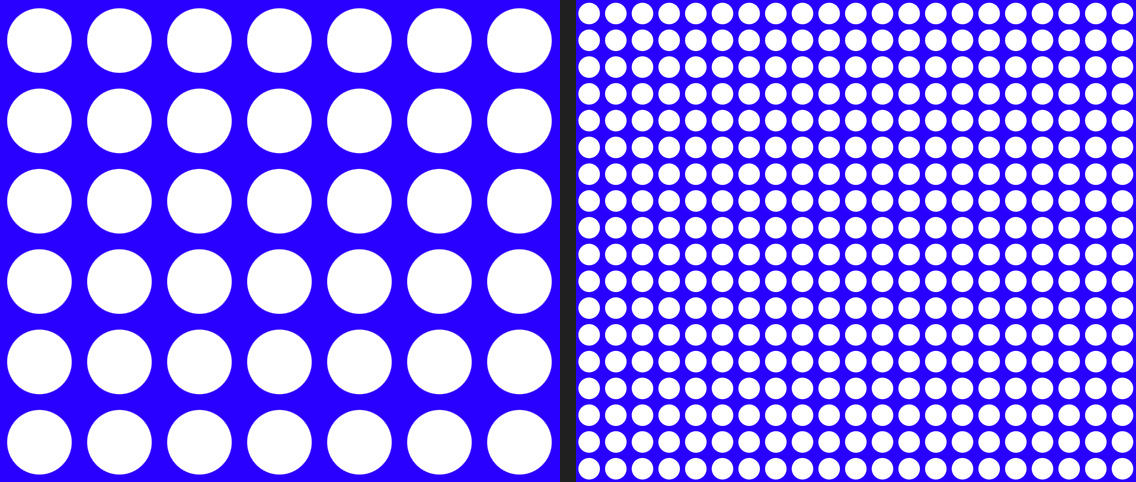
Left: one tile. Right: repeated 3 by 3.
A Shadertoy shader for this pattern:

```glsl
// Polka dots: a square grid of crisp white discs on a vivid blue ground.
// The canvas is split into whole cells with fract, and each cell draws
// one disc from a circle distance function, so the tile wraps seamlessly.

const vec2 REPEATS = vec2(7.0, 6.0);          // cells across and down
const vec2 GRID_SHIFT = vec2(-0.007, -0.005); // nudge, in cells
const float DOT_RADIUS = 0.067;               // in canvas heights
const vec3 BLUE = vec3(0.16, 0.0, 1.0);
const vec3 WHITE = vec3(1.0);

// Position relative to the nearest cell centre, in canvas heights
vec2 cellPosition(vec2 uv, vec2 repeats, vec2 shift, float aspect) {
    vec2 cellSize = vec2(aspect, 1.0) / repeats;
    return (fract(uv * repeats - shift) - 0.5) * cellSize;
}

// Signed distance to a circle, negative inside
float circleDistance(vec2 p, float radius) {
    return length(p) - radius;
}

// Coverage of a shape, with an edge blended over the given width
float coverage(float dist, float edgeWidth) {
    return clamp(0.5 - dist / edgeWidth, 0.0, 1.0);
}

void mainImage(out vec4 fragColor, in vec2 fragCoord) {
    vec2 uv = fragCoord / iResolution.xy;
    float aspect = iResolution.x / iResolution.y;
    float pixel = 1.0 / iResolution.y;

    vec2 p = cellPosition(uv, REPEATS, GRID_SHIFT, aspect);
    float dotMask = coverage(circleDistance(p, DOT_RADIUS), 1.2 * pixel);

    fragColor = vec4(mix(BLUE, WHITE, dotMask), 1.0);
}
```
